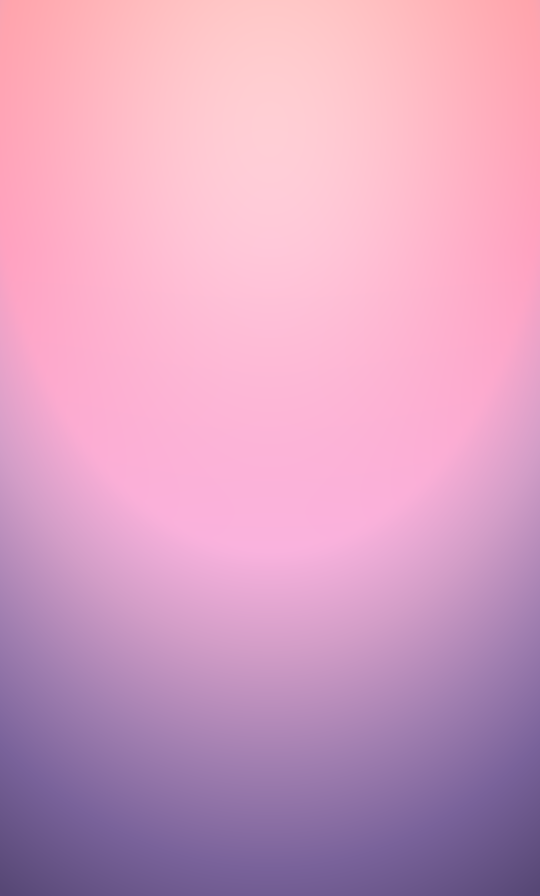
Give the GLSL for this background, as a Shadertoy shader.

```glsl
// Linear progress from a to b, limited to 0..1
float ramp(float a, float b, float x) {
    return clamp((x - a) / (b - a), 0.0, 1.0);
}

// Distance from a centre in units of the ellipse radii
float ellipseRadius(vec2 p, vec2 centre, vec2 radii) {
    return length((p - centre) / radii);
}

// Vertical blend through three colours, with the middle one at height mid
vec3 threeStops(vec3 low, vec3 middle, vec3 high, float mid, float y) {
    vec3 lower = mix(low, middle, ramp(0.38, mid, y));
    return mix(lower, high, ramp(mid, 1.0, y));
}

// Pale heart of the glow, fading into its saturated rim
vec3 glowColor(float y, float radius, vec3 rim) {
    vec3 heart = threeStops(vec3(0.99, 0.75, 0.89), vec3(1.0, 0.805, 0.865),
                            vec3(1.0, 0.81, 0.80), 0.72, y);
    float fade = mix(radius * radius, smoothstep(0.0, 1.0, radius), 0.5);
    return mix(heart, rim, min(fade, 1.0));
}

// Dusk surrounding the glow, darkening outward
vec3 duskColor(float radius, vec3 inner) {
    vec3 mauve = vec3(0.825, 0.615, 0.78);
    vec3 lilac = vec3(0.63, 0.495, 0.69);
    vec3 violet = vec3(0.475, 0.385, 0.605);
    vec3 plum = vec3(0.34, 0.28, 0.46);
    vec3 color = mix(inner, mauve, ramp(1.0, 1.25, radius));
    color = mix(color, lilac, ramp(1.25, 1.53, radius));
    color = mix(color, violet, ramp(1.53, 1.78, radius));
    return mix(color, plum, ramp(1.78, 2.08, radius));
}

void mainImage(out vec4 fragColor, in vec2 fragCoord) {
    vec2 uv = fragCoord / iResolution.xy;
    float radius = ellipseRadius(uv, vec2(0.5, 0.85), vec2(0.505, 0.46));

    // Rim shifts from orchid below to coral above
    vec3 rim = threeStops(vec3(0.98, 0.70, 0.87), vec3(1.0, 0.635, 0.755),
                          vec3(1.0, 0.645, 0.675), 0.72, uv.y);

    // Soft join between the glow and the dusk
    vec3 glow = glowColor(uv.y, radius, rim);
    vec3 dusk = duskColor(radius, rim);
    vec3 color = mix(glow, dusk, smoothstep(0.96, 1.06, radius));
    fragColor = vec4(color, 1.0);
}
```
